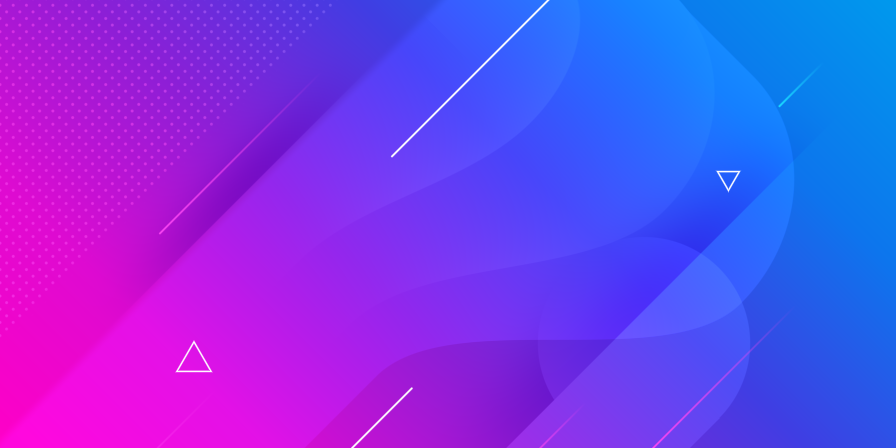
This background is drawn by a Shadertoy shader. Its source:

```glsl
// Abstract banner: a diagonal magenta-to-blue gradient under stacked translucent waves.
// Waves are S-curves with elliptic caps, laid out in 45-degree coordinates
// (along, across); soft shadows, a dot screen, streaks and triangles go on top.

const vec3 WHITE = vec3(1.0);
const vec3 PINK = vec3(0.98, 0.27, 0.95);
const vec3 CYAN = vec3(0.10, 0.85, 1.0);
const vec3 SHADOW_TINT = vec3(0.82, 0.42, 0.92);
const vec3 WAVE_LIFT = vec3(0.02, 0.025, 0.085);

// Coverage of a signed distance, smoothed over about one pixel
float fill(float d) {
    float aa = 0.8 / iResolution.y;
    return 1.0 - smoothstep(-aa, aa, d);
}

// Diagonal colour ramp, t from 0 (lower left) to 1 (upper right)
vec3 ramp(float t) {
    vec3 c = mix(vec3(1.0, 0.0, 0.78), vec3(0.87, 0.04, 0.82), clamp(t * 5.0, 0.0, 1.0));
    c = mix(c, vec3(0.55, 0.12, 0.84), clamp(t * 5.0 - 1.0, 0.0, 1.0));
    c = mix(c, vec3(0.25, 0.24, 0.89), clamp(t * 5.0 - 2.0, 0.0, 1.0));
    c = mix(c, vec3(0.05, 0.46, 0.93), clamp(t * 5.0 - 3.0, 0.0, 1.0));
    return mix(c, vec3(0.0, 0.60, 0.93), clamp(t * 5.0 - 4.0, 0.0, 1.0));
}

// Wave edge: rises from level.x to level.y over span, then closes with a cap
float waveDistance(vec2 g, vec2 span, vec2 level, vec2 cap) {
    float body = g.y - mix(level.x, level.y, smoothstep(span.x, span.y, g.x));
    vec2 q = vec2(g.x - span.y, max(g.y - level.y + cap.y, 0.0));
    float end = (length(q / cap) - 1.0) * cap.y;
    return 0.65 * (g.x < span.y ? body : end);
}

// Lays one wave over the lift below it, brightest just inside its edge
vec3 addWave(vec3 lift, float d, float along, float glow) {
    float rim = glow * exp(min(d, 0.0) / 0.16) * smoothstep(0.9, 1.6, along);
    return mix(lift, WAVE_LIFT + rim * vec3(0.7, 1.0, 0.5), fill(d));
}

// One-sided shadow before a diagonal edge, fading at both ends of range
float edgeShadow(vec2 g, float edge, float width, vec2 range) {
    float d = edge - g.y;
    float mid = 0.5 * (range.x + range.y);
    float ends = smoothstep(range.x, mid, g.x) * (1.0 - smoothstep(mid, range.y, g.x));
    return exp(-d * d / (width * width)) * fill(-d * 0.7) * ends;
}

// Rising 45-degree line; fade = 1 dissolves its upper end
float streak(vec2 p, vec2 start, float run, float halfWidth, float fade) {
    vec2 q = p - start;
    float h = clamp((q.x + q.y) / (2.0 * run), 0.0, 1.0);
    return fill(length(q - h * run) - halfWidth) * (1.0 - fade * h);
}

// Outline of an equilateral triangle with the given circumradius
float triangleLine(vec2 q, float radius) {
    float d = max(abs(q.x) * 0.866 + q.y * 0.5, -q.y) - radius * 0.5;
    return fill(abs(d) - 0.0017);
}

// Dot screen on a 45-degree lattice
float dots(vec2 g, float pitch) {
    vec2 cell = fract(g / pitch) - 0.5;
    return fill(length(cell) * pitch * 0.707 - 0.0032);
}

void mainImage(out vec4 fragColor, in vec2 fragCoord) {
    vec2 p = fragCoord / iResolution.y;
    vec2 g = vec2(p.x + p.y, p.x - p.y);
    vec3 color = ramp(g.x / 3.0);

    // Three stacked waves, back to front, cut by the ribbon's upper edge
    float back = waveDistance(g, vec2(1.0, 1.977), vec2(0.68, 1.331), vec2(0.534, 0.482));
    float middle = waveDistance(g, vec2(1.052, 2.016), vec2(0.505, 0.953), vec2(0.5, 0.455));
    float front = waveDistance(g, vec2(1.078, 1.911), vec2(0.25, 0.458), vec2(0.404, 0.26));
    vec3 lift = addWave(vec3(0.0), back, g.x, 0.03);
    lift = addWave(lift, middle, g.x, 0.045);
    lift = addWave(lift, front, g.x, 0.055);
    float ribbonEdge = -0.023;
    color += lift * smoothstep(ribbonEdge - 0.01, ribbonEdge + 0.03, g.y);

    // Soft shadows before the two diagonal edges
    float shade = edgeShadow(g, ribbonEdge, 0.11, vec2(0.45, 1.75));
    shade += edgeShadow(g, 1.13, 0.17, vec2(0.75, 2.65));
    color *= mix(WHITE, SHADOW_TINT, shade);

    // Lower disc and the band trailing from it
    float disc = length(p - vec2(1.4375, 0.234)) - 0.237;
    float band = max(abs(g.y - 1.335) - 0.205, g.x - 1.672) * 0.707;
    float lowerFill = fill(min(disc, band)) * smoothstep(0.85, 1.13, g.y);
    color += lowerFill * vec3(0.05, 0.065, 0.075);

    // Dot screen in the upper left corner
    float corner = 1.0 - smoothstep(-0.26, -0.22, g.y);
    vec3 dotColor = mix(PINK, vec3(0.55, 0.45, 1.0), smoothstep(0.9, 1.8, g.x));
    color = mix(color, dotColor, 0.55 * corner * dots(g, 0.0295));

    // Streaks
    color = mix(color, WHITE, streak(p, vec2(0.875, 0.651), 0.36, 0.0021, 0.0));
    color = mix(color, WHITE, streak(p, vec2(0.786, 0.0), 0.133, 0.0021, 0.0));
    color = mix(color, PINK, streak(p, vec2(0.357, 0.479), 0.36, 0.002, 1.0));
    color = mix(color, PINK, streak(p, vec2(1.458, 0.0), 0.318, 0.002, 1.0));
    color = mix(color, PINK, 0.7 * streak(p, vec2(1.206, 0.0), 0.1, 0.002, 1.0));
    color = mix(color, PINK, 0.4 * streak(p, vec2(0.352, 0.0), 0.13, 0.002, 1.0));
    color = mix(color, CYAN, streak(p, vec2(1.74, 0.763), 0.098, 0.0022, 1.0));

    // Triangle outlines, one pointing up and one down
    color = mix(color, WHITE, triangleLine(p - vec2(0.433, 0.193), 0.044));
    color = mix(color, WHITE, triangleLine(vec2(1.626, 0.603) - p, 0.028));

    fragColor = vec4(clamp(color, 0.0, 1.0), 1.0);
}
```
